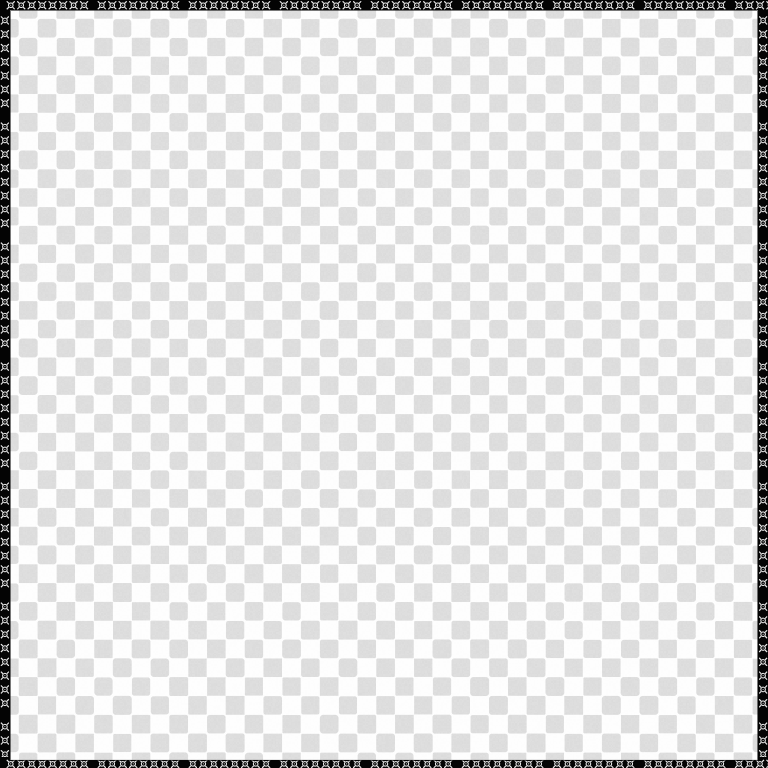
Write a Shadertoy shader that draws this pattern.

```glsl
// A pale grey and white checkerboard with softly rounded squares, inside a
// thin black frame of small ring-and-cross ornaments grouped in eights.
// All lengths are in checker cells, counted from the top left corner.

const float CELLS = 40.83; // checker cells across the canvas

float hash(vec2 p) {
    vec3 q = fract(p.xyx * 0.1031);
    q += dot(q, q.yzx + 33.33);
    return fract((q.x + q.y) * q.z);
}

float coverage(float dist, float pixel) {
    return clamp(0.5 - dist / pixel, 0.0, 1.0);
}

float roundedBox(vec2 p, float halfSize, float radius) {
    vec2 q = abs(p) - halfSize + radius;
    return length(max(q, 0.0)) + min(max(q.x, q.y), 0.0) - radius;
}

// Grey squares whose corner radius and size vary slightly
float checker(vec2 p, float pixel) {
    float grey = 0.0;
    vec2 base = floor(p);
    for (int j = -1; j <= 1; j++) {
        for (int i = -1; i <= 1; i++) {
            vec2 id = base + vec2(i, j);
            if (mod(id.x + id.y, 2.0) < 0.5) continue;
            float radius = mix(0.02, 0.19, hash(id));
            float halfSize = mix(0.48, 0.505, hash(id + 71.0));
            grey = max(grey, coverage(roundedBox(p - id - 0.5, halfSize, radius), pixel));
        }
    }
    return grey;
}

// Ring with a centre dot and four diagonal arms
float ornament(vec2 q) {
    float ring = abs(length(q) - 0.12) - 0.028;
    vec2 a = abs(q);
    float t = clamp(0.5 * (a.x + a.y), 0.1, 0.19);
    float arm = length(a - t) - 0.032;
    return min(min(ring, arm), length(q) - 0.025);
}

// Eight ornaments per period, followed by a narrow black gap
float ornamentRow(float along, float across, float period) {
    float s = (fract(along / period) - 0.04) * period;
    float pitch = 0.115 * period;
    float slot = clamp(floor(s / pitch), 0.0, 7.0);
    return ornament(vec2(s - (slot + 0.5) * pitch, across));
}

void mainImage(out vec4 fragColor, in vec2 fragCoord) {
    vec2 uv = fragCoord / iResolution.xy;
    vec2 p = vec2(uv.x, 1.0 - uv.y) * CELLS;
    float pixel = CELLS / min(iResolution.x, iResolution.y);

    // Checkerboard with faint compression-like speckle
    float grey = checker(p, pixel);
    vec3 color = mix(vec3(0.995), vec3(0.867), grey);
    color += (hash(floor(p * 13.0)) - 0.5) * mix(0.006, 0.014, grey);

    // Frame, slightly thinner along the bottom
    float top = p.y;
    float bottom = CELLS - p.y;
    float side = min(p.x, CELLS - p.x);
    float inset = min(min(top, side) - 0.56, bottom - 0.43);
    color = mix(color, vec3(0.015), coverage(inset, pixel));

    // Ornaments run along each edge; the horizontal rows own the corners
    float mark;
    if (min(top, bottom) < 0.56)
        mark = ornamentRow(p.x - 0.1, top < bottom ? top - 0.28 : bottom - 0.22, 4.84);
    else
        mark = ornamentRow(p.y + 0.27, side - 0.26, 6.38);
    float inFrame = coverage(inset + 0.04, pixel);
    color = mix(color, vec3(0.9), coverage(mark, pixel) * inFrame);

    fragColor = vec4(color, 1.0);
}
```
